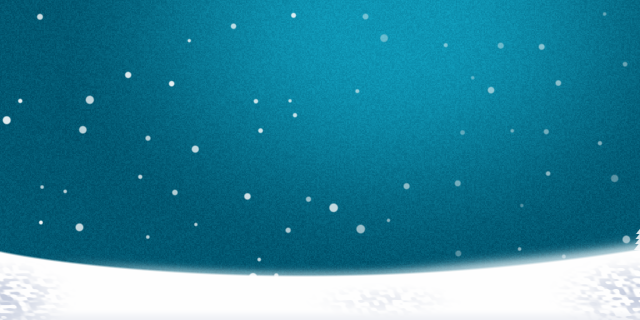
Reproduce this background procedurally as a WebGL 1 fragment shader.

```glsl
precision highp float;
uniform vec2 u_resolution;

const vec3 DEEP_TEAL = vec3(0.005, 0.345, 0.445);
const vec3 BRIGHT_TEAL = vec3(0.055, 0.585, 0.705);
const vec3 SNOW_WHITE = vec3(0.995);
const vec3 SNOW_SHADE = vec3(0.77, 0.80, 0.87);
const vec3 HAZE_COLOR = vec3(0.88, 0.93, 0.95);

float hash(vec2 p) {
  vec3 q = fract(vec3(p.xyx) * 0.1031);
  q += dot(q, q.yzx + 33.33);
  return fract((q.x + q.y) * q.z);
}

float valueNoise(vec2 p) {
  vec2 cell = floor(p);
  vec2 f = fract(p);
  f = f * f * (3.0 - 2.0 * f);
  float low = mix(hash(cell), hash(cell + vec2(1.0, 0.0)), f.x);
  float high = mix(hash(cell + vec2(0.0, 1.0)), hash(cell + 1.0), f.x);
  return mix(low, high, f.y);
}

// Soft elliptical falloff: 1 at the centre, 0 at the rim
float ellipseGlow(vec2 p, vec2 center, vec2 radius) {
  return 1.0 - smoothstep(0.0, 1.0, length((p - center) / radius));
}

// Teal sky with a broad light from above and fine grain
vec3 skyColor(vec2 p) {
  float d = length((p - vec2(1.22, 0.94)) / vec2(1.12, 0.82));
  float light = 1.0 - smoothstep(0.12, 1.0, d);
  vec3 color = mix(DEEP_TEAL, BRIGHT_TEAL, light);
  float grain = valueNoise(p * 230.0) + hash(floor(p * 256.0)) - 1.0;
  return color + grain * vec3(0.015, 0.045, 0.045);
}

// Coverage of one jittered flake per grid cell
float flakes(vec2 p, float cellCount, float pixel) {
  vec2 cell = floor(p * cellCount);
  vec2 jitter = vec2(hash(cell + 3.7), hash(cell + 17.3));
  vec2 center = (cell + 0.1 + 0.8 * jitter) / cellCount;
  float size = hash(cell + 41.9);
  float radius = mix(0.005, 0.0135, size * size);
  float opacity = mix(0.82, 0.45, smoothstep(0.8, 1.25, center.x));
  opacity += 0.3 * (hash(cell + 59.1) - 0.5);
  float present = step(0.14, hash(cell + 73.3));
  float disc = 1.0 - smoothstep(-pixel, pixel, length(p - center) - radius);
  return disc * opacity * present;
}

// Height of the shallow snow bowl
float snowLine(float x) {
  float offset = x - 0.95;
  return 0.138 + 0.075 * offset * offset + 0.008 * exp(-8.0 * x);
}

// White ground with dented corners and a faint central patch
vec3 snowColor(vec2 p) {
  float mask = ellipseGlow(p, vec2(0.0, 0.07), vec2(0.25, 0.13));
  mask += ellipseGlow(p, vec2(2.0, 0.08), vec2(0.30, 0.13));
  mask += 0.35 * ellipseGlow(p, vec2(1.20, 0.06), vec2(0.26, 0.06));
  vec2 grainPos = vec2(p.x * 65.0 + p.y * 30.0, p.y * 120.0);
  float dents = smoothstep(0.3, 0.8, valueNoise(grainPos));
  float floorShade = 0.25 * (1.0 - smoothstep(0.0, 0.035, p.y));
  return mix(SNOW_WHITE, SNOW_SHADE, clamp(mask * dents + floorShade, 0.0, 1.0));
}

// Snowy tree tip with tiered branches
float treeTip(vec2 p, vec2 tip, float height, float pixel) {
  float drop = (tip.y - p.y) / height;
  float halfWidth = 0.007 * drop + 0.011 * fract(drop * 4.0);
  float side = 1.0 - smoothstep(-pixel, pixel, abs(p.x - tip.x) - halfWidth);
  return side * step(0.0, drop) * step(drop, 1.0);
}

void main() {
  vec2 p = gl_FragCoord.xy / u_resolution * vec2(2.0, 1.0);
  float pixel = 1.0 / u_resolution.y;
  float height = p.y - snowLine(p.x);

  vec3 color = skyColor(p);
  color = mix(color, vec3(1.0), flakes(p, 6.0, pixel));

  // Drifting haze, thicker to the right
  float rightward = smoothstep(1.1, 1.6, p.x);
  float hazeDepth = mix(0.018, 0.026, rightward);
  float hazeAlpha = mix(0.5, 0.75, rightward) * smoothstep(0.1, 0.6, p.x);
  float haze = exp(-pow(max(height, 0.0) / hazeDepth, 2.0));
  color = mix(color, HAZE_COLOR, haze * hazeAlpha);

  // Tree and ground
  color = mix(color, SNOW_WHITE, 0.85 * treeTip(p, vec2(2.0, 0.285), 0.065, pixel));
  float ground = 1.0 - smoothstep(-1.5 * pixel, 1.5 * pixel, height);
  color = mix(color, snowColor(p), ground);

  gl_FragColor = vec4(color, 1.0);
}
```
